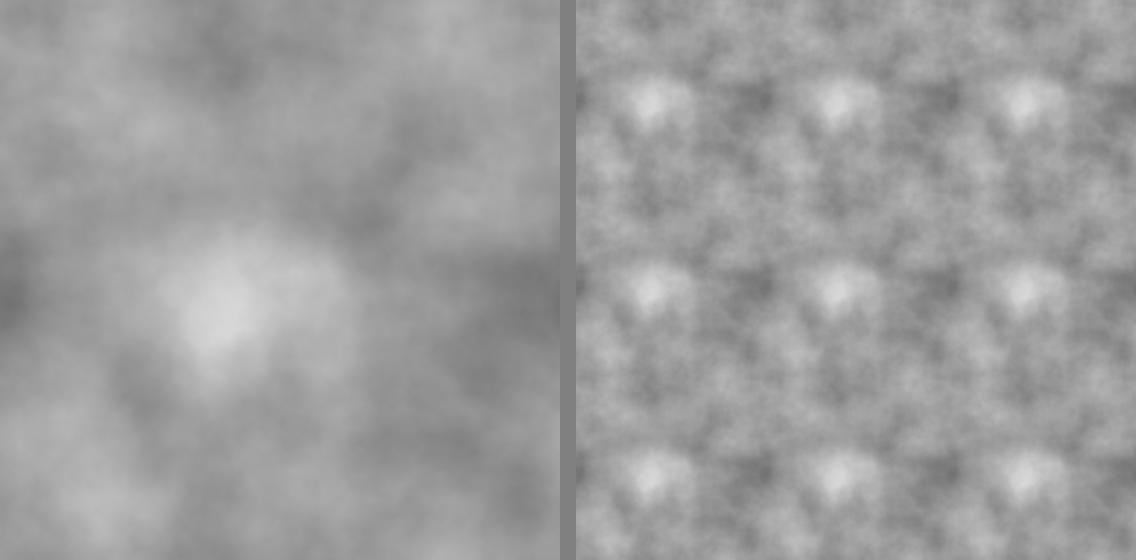
Left: one tile. Right: repeated 3 by 3.
Give the GLSL for this texture, as a WebGL 1 fragment shader.

```glsl
precision highp float;

uniform vec2 u_resolution;

const float BASE_CELLS = 4.0;   // whole cells across the tile in the first octave
const int OCTAVES = 6;
const float GAIN = 0.49;        // amplitude ratio between octaves
const float MEAN_GREY = 0.626;
const float CONTRAST = 0.20;
const vec2 GREY_RANGE = vec2(0.40, 0.84);
const vec2 OCTAVE_SHIFT = vec2(0.37, 0.61);
const vec2 NOISE_OFFSET = vec2(0.10, 0.52);

// Broad light and dark banks: centre, long axis, strength
const vec2 LIGHT_CENTRE = vec2(0.41, 0.44);
const vec2 LIGHT_AXIS = vec2(0.756, -0.655);
const float LIGHT_STRENGTH = 0.085;
const vec2 DARK_CENTRE = vec2(0.93, 0.44);
const vec2 DARK_AXIS = vec2(0.655, 0.756);
const float DARK_STRENGTH = 0.165;
const vec2 BANK_SIZE = vec2(0.14, 0.085);

// Random gradient in the square from -1 to 1
vec2 hashGradient(vec2 cell, float seed) {
  vec2 phase = vec2(dot(cell, vec2(127.1, 311.7)),
                    dot(cell, vec2(269.5, 183.3))) + seed * 17.31;
  return 2.0 * fract(sin(phase) * 43758.5453) - 1.0;
}

// Contribution of one lattice corner, with the lattice wrapped at the period
float cornerValue(vec2 cell, vec2 corner, vec2 local, float period, float seed) {
  return dot(hashGradient(mod(cell + corner, period), seed), local - corner);
}

// Tileable gradient noise with quintic smoothing
float gradientNoise(vec2 p, float period, float seed) {
  vec2 cell = floor(p);
  vec2 f = p - cell;
  vec2 fade = f * f * f * (f * (f * 6.0 - 15.0) + 10.0);
  float bottom = mix(cornerValue(cell, vec2(0.0, 0.0), f, period, seed),
                     cornerValue(cell, vec2(1.0, 0.0), f, period, seed), fade.x);
  float top = mix(cornerValue(cell, vec2(0.0, 1.0), f, period, seed),
                  cornerValue(cell, vec2(1.0, 1.0), f, period, seed), fade.x);
  return mix(bottom, top, fade.y);
}

// Sum of octaves; every period is whole, so the sum wraps too
float cloudNoise(vec2 uv) {
  float sum = 0.0;
  float amplitude = 1.0;
  float period = BASE_CELLS;
  for (int i = 0; i < OCTAVES; i++) {
    float seed = float(i) + 1.0;
    sum += amplitude * gradientNoise(uv * period + OCTAVE_SHIFT * seed, period, seed);
    amplitude *= GAIN;
    period *= 2.0;
  }
  return sum;
}

// Soft elongated bank, measured by the shortest way around the tile
float bank(vec2 uv, vec2 centre, vec2 axis) {
  vec2 d = fract(uv - centre + 0.5) - 0.5;
  vec2 along = vec2(dot(d, axis), dot(d, vec2(-axis.y, axis.x))) / BANK_SIZE;
  return exp(-0.5 * dot(along, along));
}

void main() {
  vec2 uv = gl_FragCoord.xy / u_resolution;
  float grey = MEAN_GREY + CONTRAST * cloudNoise(uv + NOISE_OFFSET);
  grey += LIGHT_STRENGTH * bank(uv, LIGHT_CENTRE, LIGHT_AXIS);
  grey -= DARK_STRENGTH * bank(uv, DARK_CENTRE, DARK_AXIS);
  gl_FragColor = vec4(vec3(clamp(grey, GREY_RANGE.x, GREY_RANGE.y)), 1.0);
}
```
